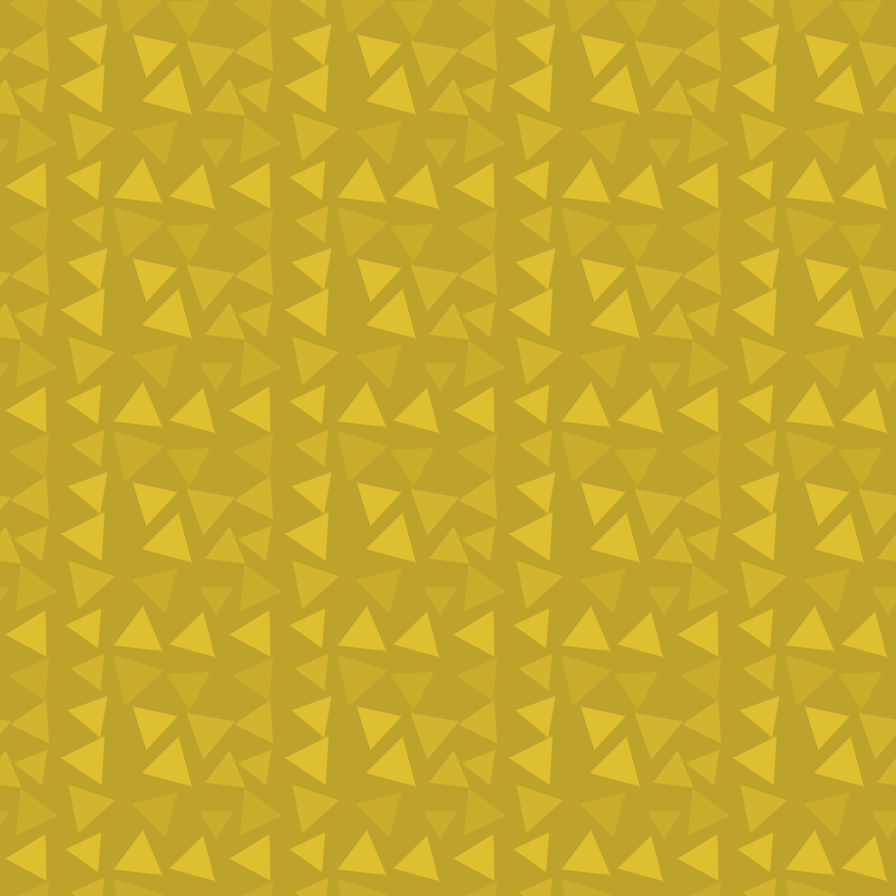
A Shadertoy shader for this pattern:

```glsl
// Seamless scatter of flat mustard triangles in three tones on a darker ground.
// Each tile is a small wrapping lattice; waves over its rows and columns shift,
// turn, weigh and tint the triangles, which grow until they meet a neighbour.

const float REPEATS = 4.0;             // tiles across and down
const vec2  GRID = vec2(4.0, 5.0);     // triangles per tile
const vec2  PHASE = vec2(0.5, 0.89);   // lattice origin, in cells
const vec2  JITTER = vec2(0.10, 0.12); // random wander of the centers, in cells
const float MAX_RADIUS = 0.168;        // circumradius limit, in tiles
const float GAP = -0.004;              // clearance to a dividing line, in tiles
const float TURN_JITTER = 10.0;        // random turn, in degrees
const float TRIAL_STEP = 11.0;         // turn between the trial fits, in degrees
const float WEIGHT_JITTER = 0.3;

const vec3 GROUND = vec3(0.74, 0.64, 0.17);
const vec3 DIM    = vec3(0.79, 0.675, 0.168);
const vec3 MIDDLE = vec3(0.825, 0.707, 0.183);
const vec3 BRIGHT = vec3(0.87, 0.75, 0.19);
const float DIM_LEVEL = 0.82;          // tone thresholds
const float MIDDLE_LEVEL = 1.3;

const float PI = 3.14159265;

float hash(vec2 p) {
    return fract(sin(dot(p, vec2(127.1, 311.7))) * 43758.5453);
}

// Id of a cell within one tile.
vec2 wrapCell(vec2 cell) {
    return cell - GRID * floor((cell + 0.5) / GRID);
}

// Waves that repeat with the columns or rows of a tile.
float columnWave(float column, float peak) {
    return cos(2.0 * PI * (column - peak) / GRID.x);
}

float rowWave(float row, float peak) {
    return cos(2.0 * PI * (row - peak) / GRID.y);
}

float rowShift(float row) {
    return 0.15 + 0.17 * rowWave(row, 2.0);
}

vec2 centerOf(vec2 cell) {
    vec2 id = wrapCell(cell);
    vec2 wander = JITTER * (vec2(hash(id + 3.7), hash(id + 19.3)) - 0.5);
    float spread = 0.05 + 0.25 * rowWave(id.y, 1.7);
    wander.x += rowShift(id.y) - spread * columnWave(id.x, 0.5);
    wander.y += 0.16 * columnWave(id.x, 1.0);
    return (cell + PHASE + wander) / GRID;
}

// Share of the free space that a triangle claims.
float weightOf(vec2 cell) {
    vec2 id = wrapCell(cell);
    float bulge = 0.5 + 0.5 * columnWave(id.x, 1.0);
    float swell = 0.25 + 0.25 * rowWave(id.y, 2.4);
    return 0.9 + swell * bulge * bulge + WEIGHT_JITTER * (hash(id + 7.1) - 0.5);
}

float turnOf(vec2 cell) {
    vec2 id = wrapCell(cell);
    float lean = 46.0 + 24.0 * rowWave(2.0 * id.y, 4.4);
    float sway = (3.0 - 28.0 * rowWave(id.y, 1.0)) * columnWave(id.x, 0.0);
    return radians(lean + sway + TURN_JITTER * (hash(id + 41.9) - 0.5));
}

vec3 toneOf(vec2 cell) {
    vec2 id = wrapCell(cell);
    float level = 1.05 + 0.55 * rowWave(2.0 * id.y, 0.0) + 0.35 * columnWave(id.x, 1.4);
    return level < DIM_LEVEL ? DIM : level < MIDDLE_LEVEL ? MIDDLE : BRIGHT;
}

// Cosine to the nearest of three directions spaced 120 degrees apart.
vec3 threefold(vec3 angle) {
    return cos(mod(angle + PI / 3.0, 2.0 * PI / 3.0) - PI / 3.0);
}

// Radius and angle of the largest triangle among three trial turns.
vec2 fitTriangle(vec2 cell, vec2 center) {
    vec3 angles = turnOf(cell) + radians(TRIAL_STEP) * vec3(-1.0, 0.0, 1.0);
    vec3 radii = vec3(MAX_RADIUS);
    float weight = weightOf(cell);
    for (int j = -1; j <= 1; j++)
    for (int i = -1; i <= 1; i++) {
        if (i == 0 && j == 0) continue;
        vec2 other = cell + vec2(i, j);
        vec2 away = centerOf(other) - center;
        float room = length(away) * weight / (weight + weightOf(other)) - GAP;
        radii = min(radii, room / threefold(atan(away.y, away.x) - angles));
    }
    vec2 best = vec2(radii.y, angles.y);
    if (radii.x > best.x) best = vec2(radii.x, angles.x);
    if (radii.z > best.x) best = vec2(radii.z, angles.z);
    return best;
}

float triangleDistance(vec2 p, float radius, float angle) {
    if (dot(p, p) < 1e-10) return -0.5 * radius;
    float facing = atan(p.y, p.x) - angle - PI;
    return length(p) * threefold(vec3(facing)).x - 0.5 * radius;
}

void mainImage(out vec4 fragColor, in vec2 fragCoord) {
    vec2 p = fract(fragCoord / iResolution.xy * REPEATS);
    float soft = 0.7 * REPEATS / min(iResolution.x, iResolution.y);
    vec3 color = GROUND;

    // Nearby lattice cells, row by row
    for (int k = 0; k < 9; k++) {
        float row = floor(p.y * GRID.y - PHASE.y + 0.5) + float(k / 3 - 1);
        float column = floor(p.x * GRID.x - PHASE.x + 0.5 - rowShift(row));
        vec2 cell = vec2(column + float(k % 3 - 1), row);
        vec2 center = centerOf(cell);
        if (length(p - center) > MAX_RADIUS + soft) continue;
        vec2 fit = fitTriangle(cell, center);
        float d = triangleDistance(p - center, fit.x, fit.y);
        color = mix(color, toneOf(cell), 1.0 - smoothstep(-soft, soft, d));
    }
    fragColor = vec4(color, 1.0);
}
```
